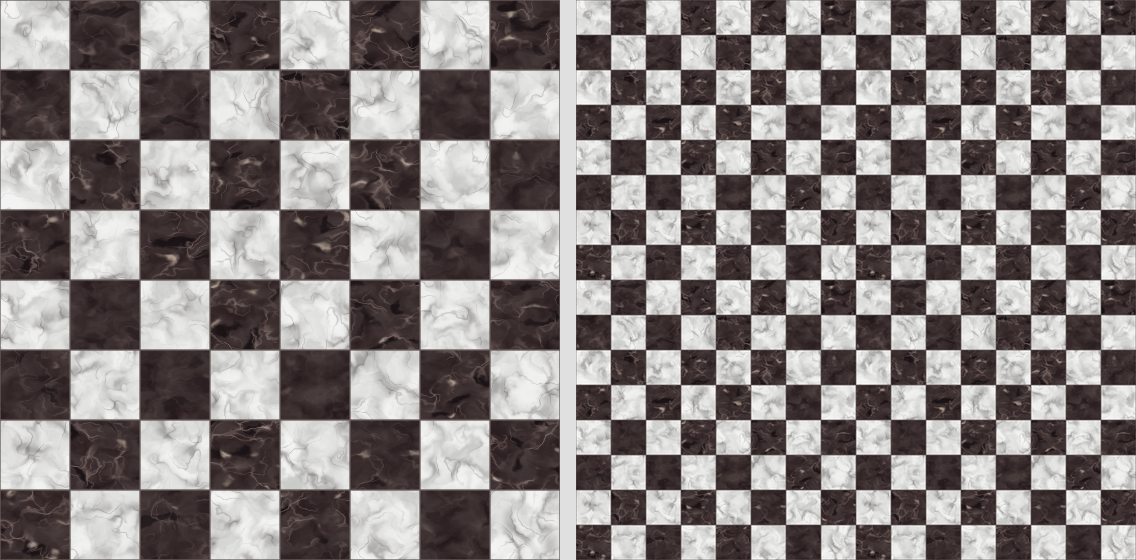
Left, the tile; right, the same tile 2 across and 2 down.
Write a WebGL 1 fragment shader that draws this texture.

```glsl
precision highp float;
// Checkerboard of polished white and dark brown marble tiles, each cut from a different spot.

uniform vec2 u_resolution;

#define TILES 8.0            // tiles across and down, even so that the board wraps
#define GROUT 0.009          // half width of the joint, in tiles
#define WHITE_HIGH vec3(0.955, 0.955, 0.953)
#define WHITE_LOW vec3(0.79, 0.79, 0.78)
#define WHITE_VEIN vec3(0.45, 0.44, 0.44)
#define BROWN_DEEP vec3(0.145, 0.095, 0.105)
#define BROWN_HIGH vec3(0.305, 0.255, 0.250)
#define BROWN_PIT vec3(0.085, 0.060, 0.070)
#define BROWN_VEIN vec3(0.50, 0.43, 0.41)
#define CREAM vec3(0.76, 0.69, 0.63)
#define GROUT_COLOR vec3(0.40, 0.36, 0.35)

vec2 hash2(vec2 p) {
    p = vec2(dot(p, vec2(127.1, 311.7)), dot(p, vec2(269.5, 183.3)));
    return fract(sin(p) * 43758.55);
}

vec2 gradient(vec2 cell) {
    float angle = 6.28319 * hash2(cell).x;
    return vec2(cos(angle), sin(angle));
}

// Gradient noise, about -1 to 1
float noise(vec2 p) {
    vec2 i = floor(p), f = fract(p);
    vec2 u = f * f * f * (f * (f * 6.0 - 15.0) + 10.0);
    vec2 e = vec2(1.0, 0.0);
    float low = mix(dot(gradient(i), f), dot(gradient(i + e.xy), f - e.xy), u.x);
    float high = mix(dot(gradient(i + e.yx), f - e.yx), dot(gradient(i + e.xx), f - e.xx), u.x);
    return 1.4 * mix(low, high, u.y);
}

float fbm(vec2 p) {
    float sum = 0.0, amplitude = 0.55;
    for (int i = 0; i < 4; i++) {
        sum += amplitude * noise(p);
        p = mat2(1.6, 1.2, -1.2, 1.6) * p + 7.3;
        amplitude *= 0.5;
    }
    return sum;
}

vec2 warp(vec2 p, float amount) {
    return p + amount * vec2(fbm(p + 3.7), fbm(p + 19.1));
}

// Soft line along the zero level of a noise value
float vein(float n, float width) {
    float x = n / width;
    return exp(-x * x);
}

vec3 whiteMarble(vec2 p) {
    vec2 q = warp(p * 2.1, 0.65);
    float cloud = fbm(q * 1.1 + 5.0);
    float patches = smoothstep(-0.25, 0.55, noise(p * 2.6 + 31.0));
    float broad = vein(noise(q), 0.17) * patches;
    float fine = vein(noise(q * 1.7 + 13.0), 0.07) * (0.25 + patches);
    vec3 color = mix(WHITE_HIGH, WHITE_LOW, smoothstep(-0.12, 0.55, cloud));
    color = mix(color, WHITE_LOW, 0.45 * vein(noise(q), 0.35));
    return mix(color, WHITE_VEIN, min(0.45 * broad + 0.25 * fine, 0.75));
}

vec3 brownMarble(vec2 p, float activity) {
    vec2 q = warp(p * vec2(2.3, 3.0), 0.6);
    float mottle = fbm(q * 1.2 + 11.0);
    vec3 color = mix(BROWN_DEEP, BROWN_HIGH, clamp(0.48 + 0.75 * mottle, 0.0, 1.0));

    // Dark inclusions
    float pit = smoothstep(0.28, 0.6, noise(q * 1.3 + 41.0));
    color = mix(color, BROWN_PIT, pit * (0.35 + 0.5 * activity));

    // Broken network of pale veins
    float patches = smoothstep(-0.35, 0.45, noise(p * 2.7 + 23.0));
    float coarse = vein(noise(q * 0.9), 0.06);
    float fine = vein(noise(q * 1.7 + 17.0), 0.085);
    float veins = (0.65 * coarse + 0.45 * fine) * patches * activity;
    color = mix(color, BROWN_VEIN, min(veins, 0.8));

    // Rare cream flecks where a vein swells
    float swell = smoothstep(0.35, 0.7, noise(p * vec2(3.2, 5.5) + 53.0));
    float fleck = swell * vein(noise(q * 0.9), 0.16) * activity;
    return mix(color, CREAM, 0.8 * fleck);
}

void main() {
    vec2 board = gl_FragCoord.xy / u_resolution * TILES;
    vec2 id = mod(floor(board), TILES);
    vec2 local = fract(board);
    vec2 random = hash2(id + 2.5);
    vec2 slab = local + 24.0 * random;

    float isWhite = mod(id.x + id.y, 2.0);
    float activity = mix(0.2, 1.0, smoothstep(0.05, 0.5, hash2(id + 60.5).y));
    vec3 color = isWhite > 0.5 ? whiteMarble(slab) : brownMarble(slab, activity);

    // Narrow joint, softened over about one pixel
    vec2 edge = 0.5 - abs(local - 0.5);
    vec2 soft = 0.6 * TILES / u_resolution;
    vec2 inside = smoothstep(GROUT - soft, GROUT + soft, edge);
    color = mix(GROUT_COLOR, color, inside.x * inside.y);

    gl_FragColor = vec4(color, 1.0);
}
```
